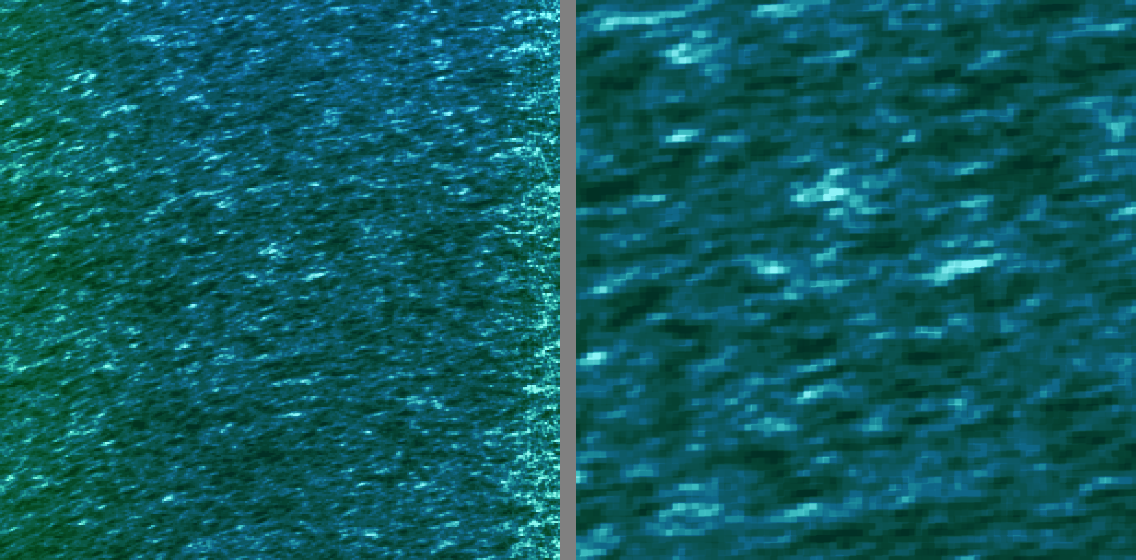
Left, the full canvas; right, a detail of the centre.
Write a three.js fragment shader that draws this texture.

```glsl
varying vec2 vUv;

// Ramp from trough to glint
const vec3 ABYSS = vec3(0.005, 0.19, 0.15);
const vec3 TROUGH = vec3(0.02, 0.26, 0.20);
const vec3 TEAL = vec3(0.04, 0.32, 0.31);
const vec3 SEA = vec3(0.05, 0.35, 0.40);
const vec3 BLUE = vec3(0.06, 0.40, 0.53);
const vec3 CYAN = vec3(0.10, 0.53, 0.60);
const vec3 FOAM = vec3(0.23, 0.73, 0.75);
const vec3 GLINT = vec3(0.55, 0.95, 0.97);
const vec3 SKY_TINT = vec3(0.005, 0.02, 0.10);
const vec3 SHORE_TINT = vec3(0.0, 0.04, -0.06);

// Cells across and up for each layer of ripples
const vec2 PATCH_CELLS = vec2(5.0, 9.0);
const vec2 SWELL_CELLS = vec2(14.0, 45.0);
const vec2 RIPPLE_CELLS = vec2(40.0, 130.0);
const vec2 FLECK_CELLS = vec2(85.0, 210.0);
const vec2 GRAIN_CELLS = vec2(200.0, 240.0);

const float GRID = 256.0;      // grain blocks per side
const float SLOPE = 0.30;      // streak slope at the left
const float FLATTEN = 0.12;    // loss of slope to the right
const float CONTRAST = 2.2;
const float LEVEL = -0.12;

vec3 hash3(vec2 cell) {
  vec3 h = fract(cell.xyx * vec3(0.1031, 0.1030, 0.0973));
  h += dot(h, h.yxz + 33.33);
  return fract((h.xxy + h.yzz) * h.zyx);
}

// Cellular noise: soft bumps of random sign around jittered points
float bumps(vec2 p, float seed) {
  vec2 cell = floor(p);
  float sum = 0.0;
  for (int j = -1; j <= 1; j++) {
    for (int i = -1; i <= 1; i++) {
      vec2 id = cell + vec2(float(i), float(j));
      vec3 h = hash3(id + seed);
      vec2 d = p - id - h.xy;
      float k = max(0.0, 1.0 - dot(d, d));
      sum += (2.0 * h.z - 1.0) * k * k;
    }
  }
  return sum;
}

// Blocks with softened borders
vec2 softBlocks(vec2 uv) {
  vec2 g = uv * GRID - 0.5;
  return (floor(g) + smoothstep(0.25, 0.75, fract(g)) + 0.5) / GRID;
}

vec3 waterRamp(float z) {
  vec3 c = mix(ABYSS, TROUGH, smoothstep(-2.2, -1.06, z));
  c = mix(c, TEAL, smoothstep(-1.06, -0.16, z));
  c = mix(c, SEA, smoothstep(-0.16, 0.44, z));
  c = mix(c, BLUE, smoothstep(0.44, 0.93, z));
  c = mix(c, CYAN, smoothstep(0.93, 1.48, z));
  c = mix(c, FOAM, smoothstep(1.48, 2.05, z));
  return mix(c, GLINT, smoothstep(2.05, 3.0, z));
}

void main() {
  vec2 uv = softBlocks(vUv);

  // Broad zones of light and hue
  float rightRim = smoothstep(0.84, 1.0, uv.x);
  float leftShore = 1.0 - smoothstep(0.0, 0.4, uv.x);
  float sky = smoothstep(0.55, 1.0, uv.y) * smoothstep(-0.05, 0.3, uv.x);

  // Streaks follow a gently bending slope
  vec2 flow = vec2(uv.x, uv.y - SLOPE * uv.x + FLATTEN * uv.x * uv.x);
  float wave = 0.16 * bumps(flow * PATCH_CELLS, 11.0);
  wave += 0.26 * bumps(flow * SWELL_CELLS, 37.0);
  wave += 0.58 * bumps(flow * RIPPLE_CELLS, 71.0);
  wave += 0.50 * bumps(flow * FLECK_CELLS, 113.0);
  wave += (0.22 + 0.35 * rightRim) * bumps(uv * GRAIN_CELLS, 157.0);

  float z = LEVEL + CONTRAST * wave;
  z += 1.1 * rightRim + 0.25 * leftShore + 0.15 * sky;

  vec3 color = waterRamp(z);
  color += SKY_TINT * sky + SHORE_TINT * max(leftShore, 0.7 * rightRim);
  gl_FragColor = vec4(clamp(color, 0.0, 1.0), 1.0);
}
```
